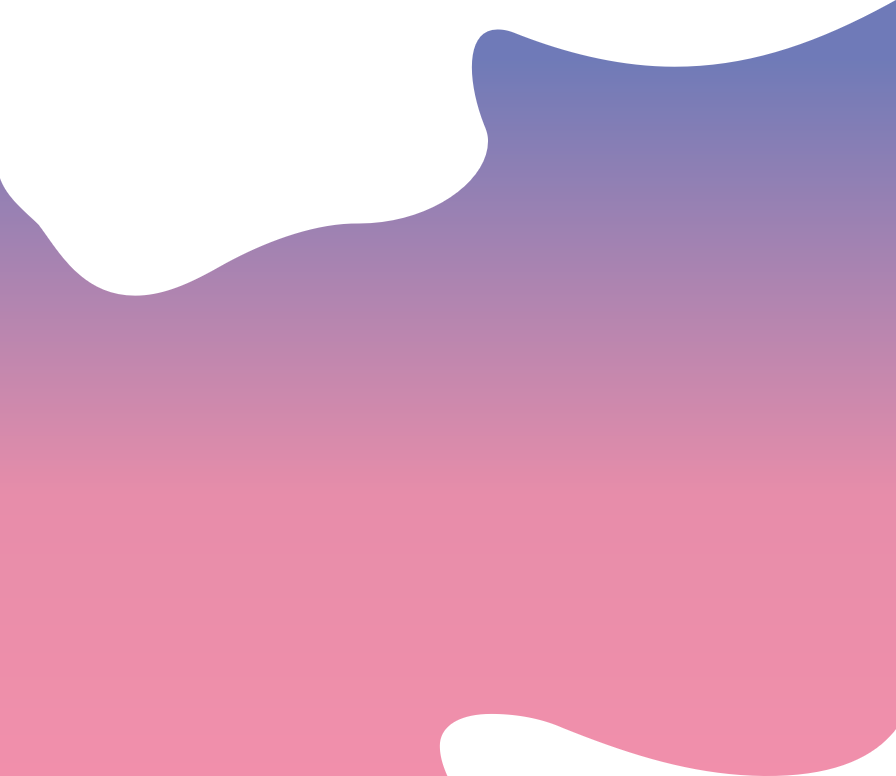
Write a Shadertoy shader that draws this background.

```glsl
vec2 point, pen;
float edgeDistance = 1e3;
bool insideBand = false;

// Straight piece: nearest distance, and parity of crossings above the point
void addSegment(vec2 a, vec2 b) {
    vec2 along = b - a, offset = point - a;
    float t = clamp(dot(offset, along) / dot(along, along), 0.0, 1.0);
    edgeDistance = min(edgeDistance, length(offset - along * t));
    if ((a.x > point.x) != (b.x > point.x)) {
        float crossingY = a.y + along.y * offset.x / along.x;
        if (crossingY > point.y) insideBand = !insideBand;
    }
}

// Cubic curve from the pen to its new position
void curveTo(vec2 c1, vec2 c2, vec2 end) {
    const int STEPS = 18;
    vec2 start = pen, previous = pen;
    for (int i = 1; i <= STEPS; i++) {
        float t = float(i) / float(STEPS), s = 1.0 - t;
        vec2 next = s * s * s * start + 3.0 * s * s * t * c1
                  + 3.0 * s * t * t * c2 + t * t * t * end;
        addSegment(previous, next);
        previous = next;
    }
    pen = end;
}

// Upper contour, left to right
void drawUpperWave() {
    pen = vec2(-0.002, 0.777);
    curveTo(vec2(0.005, 0.748), vec2(0.030, 0.730), vec2(0.050, 0.710));
    curveTo(vec2(0.075, 0.677), vec2(0.105, 0.619), vec2(0.174, 0.619));
    curveTo(vec2(0.210, 0.619), vec2(0.245, 0.635), vec2(0.282, 0.656));
    curveTo(vec2(0.333, 0.685), vec2(0.402, 0.713), vec2(0.462, 0.712));
    curveTo(vec2(0.553, 0.712), vec2(0.628, 0.766), vec2(0.628, 0.818));
    curveTo(vec2(0.628, 0.826), vec2(0.626, 0.832), vec2(0.623, 0.839));
    curveTo(vec2(0.601, 0.895), vec2(0.598, 0.962), vec2(0.640, 0.962));
    curveTo(vec2(0.647, 0.962), vec2(0.653, 0.961), vec2(0.661, 0.958));
    curveTo(vec2(0.721, 0.934), vec2(0.793, 0.914), vec2(0.868, 0.914));
    curveTo(vec2(0.968, 0.914), vec2(1.059, 0.947), vec2(1.160, 1.004));
}

// Lower contour, left to right
void drawLowerWave() {
    pen = vec2(0.580, -0.009);
    curveTo(vec2(0.571, 0.009), vec2(0.566, 0.024), vec2(0.566, 0.039));
    curveTo(vec2(0.566, 0.063), vec2(0.589, 0.080), vec2(0.632, 0.080));
    curveTo(vec2(0.665, 0.080), vec2(0.697, 0.074), vec2(0.724, 0.062));
    curveTo(vec2(0.811, 0.027), vec2(0.893, 0.001), vec2(0.983, 0.000));
    curveTo(vec2(1.078, -0.001), vec2(1.129, 0.027), vec2(1.155, 0.063));
}

// Blue through mauve to rose
vec3 bandColor(float y) {
    vec3 blue = vec3(0.435, 0.480, 0.720);
    vec3 rose = vec3(0.905, 0.553, 0.665);
    vec3 pink = vec3(0.945, 0.562, 0.670);
    vec3 upper = mix(rose, blue, smoothstep(0.0, 1.0, 0.0) + clamp((y - 0.362) / 0.563, 0.0, 1.0));
    return mix(pink, upper, clamp(y / 0.362, 0.0, 1.0));
}

void mainImage(out vec4 fragColor, in vec2 fragCoord) {
    vec2 uv = fragCoord / iResolution.xy;
    point = uv * vec2(1.153, 1.0);

    drawUpperWave();
    drawLowerWave();

    // Signed distance gives a one-pixel soft edge
    float signedDistance = insideBand ? edgeDistance : -edgeDistance;
    float coverage = clamp(signedDistance * iResolution.y + 0.5, 0.0, 1.0);
    fragColor = vec4(mix(vec3(1.0), bandColor(uv.y), coverage), 1.0);
}
```
